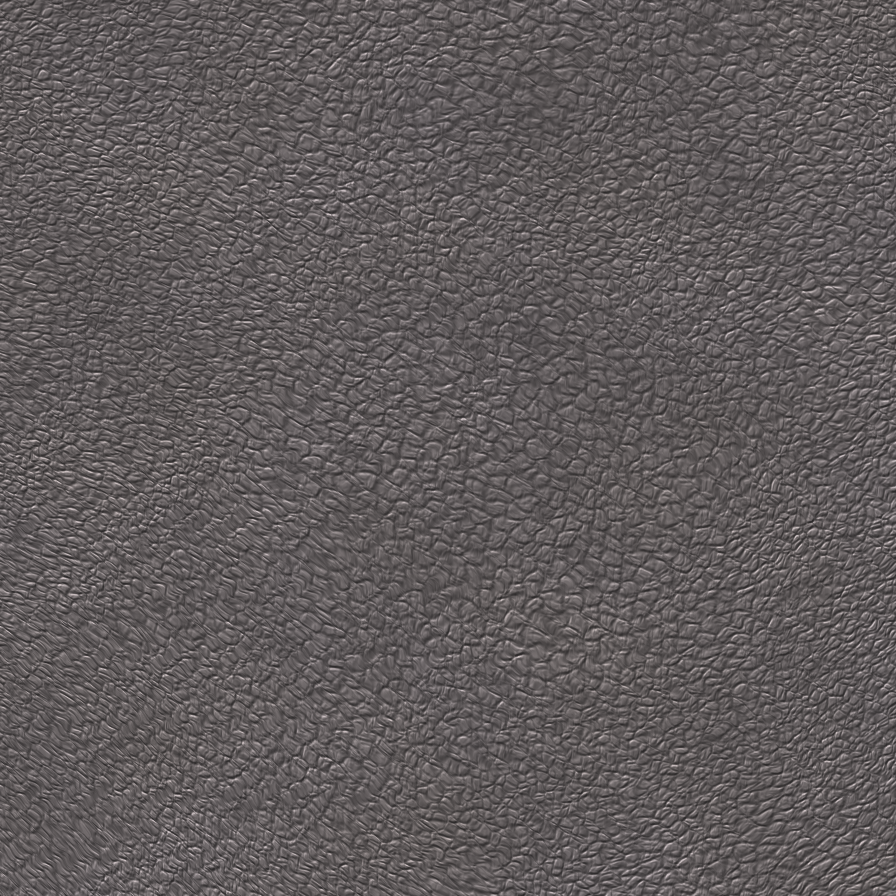
Give the GLSL for this texture, as a three.js fragment shader.

```glsl
// Soft grey-brown leather with pebbled grain, fine creases and gentle folds.
varying vec2 vUv;

vec2 hash2(vec2 c) {
  return fract(sin(vec2(dot(c, vec2(127.1, 311.7)), dot(c, vec2(269.5, 183.3)))) * 43758.5);
}

// Layered sines: slow drift between about -1 and 1
float drift(vec2 p) {
  float sum = 0.0;
  float weight = 0.5;
  for (int i = 0; i < 4; i++) {
    sum += weight * sin(p.x + 1.7 * sin(p.y * 0.8 + float(i))) * cos(p.y * 1.1 + sin(p.x * 0.7));
    p = mat2(1.2, 1.3, -1.3, 1.2) * p + 2.3;
    weight *= 0.62;
  }
  return sum;
}

// Cellular noise: distance gap to the nearest border, zero in the creases
float borderGap(vec2 p) {
  vec2 cell = floor(p);
  vec2 f = p - cell;
  float nearest = 8.0;
  float second = 8.0;
  for (int y = -1; y <= 1; y++) {
    for (int x = -1; x <= 1; x++) {
      vec2 offset = vec2(float(x), float(y));
      float d = length(offset + 0.05 + 0.9 * hash2(cell + offset) - f);
      second = min(second, max(nearest, d));
      nearest = min(nearest, d);
    }
  }
  return second - nearest;
}

// Level grain at the top; lower down it falls to the right, then rises again
vec2 bendGrain(vec2 p) {
  float sweep = 0.08 * p.x + 0.27 * (1.0 - p.y) * sin(2.5 * p.x);
  vec2 bend = vec2(drift(p * 5.0 + 4.0), drift(p * 4.3 + 9.0));
  vec2 wobble = sin(p.yx * vec2(210.0, 170.0) + 3.0 * sin(p * 83.0));
  return p + vec2(0.0, sweep) + vec2(0.035, 0.022) * bend + 0.0014 * wobble;
}

// Pebbles with smaller wrinkles, tiny pores and broad clumps
float leatherHeight(vec2 p, float fineness) {
  vec2 grain = bendGrain(p) * vec2(51.0, 88.0);
  float pebbles = smoothstep(0.0, 0.45, borderGap(grain));
  float wrinkles = smoothstep(0.0, 0.5, borderGap(grain * vec2(1.9, 1.6) + 17.3));
  float pores = smoothstep(0.0, 0.6, borderGap(grain * vec2(3.3, 2.5) + 31.7));
  float clumps = smoothstep(0.0, 0.7, borderGap(grain * 0.36 + 5.1));
  return pebbles * (0.95 - 0.3 * fineness) + wrinkles * (0.4 + 0.35 * fineness)
       + 0.2 * pores + 0.22 * clumps;
}

void main() {
  float folds = drift(vUv * vec2(7.0, 9.0) + 1.5);
  float fineness = smoothstep(-0.5, 0.6, drift(vUv * 6.0 + 12.0));

  // Light from the upper left: slopes facing it shine
  vec2 toLight = 0.001 * vec2(-0.4, 0.92);
  float behind = leatherHeight(vUv - toLight, fineness);
  float ahead = leatherHeight(vUv + toLight, fineness);
  float slope = behind - ahead;
  float level = 0.5 * (behind + ahead);

  float relief = 0.63 + 0.14 * folds;
  float tone = 0.367 * exp(relief * slope + 0.2 * (level - 1.05) + 0.06 * folds);
  tone = clamp(tone, 0.17, 0.76);

  // Warm and cool patches
  float warmth = 0.5 + 0.5 * drift(vUv * 11.0 + 20.0);
  vec3 tint = mix(vec3(1.03, 0.975, 0.995), vec3(1.04, 0.98, 0.975), warmth);
  gl_FragColor = vec4(tone * tint, 1.0);
}
```
